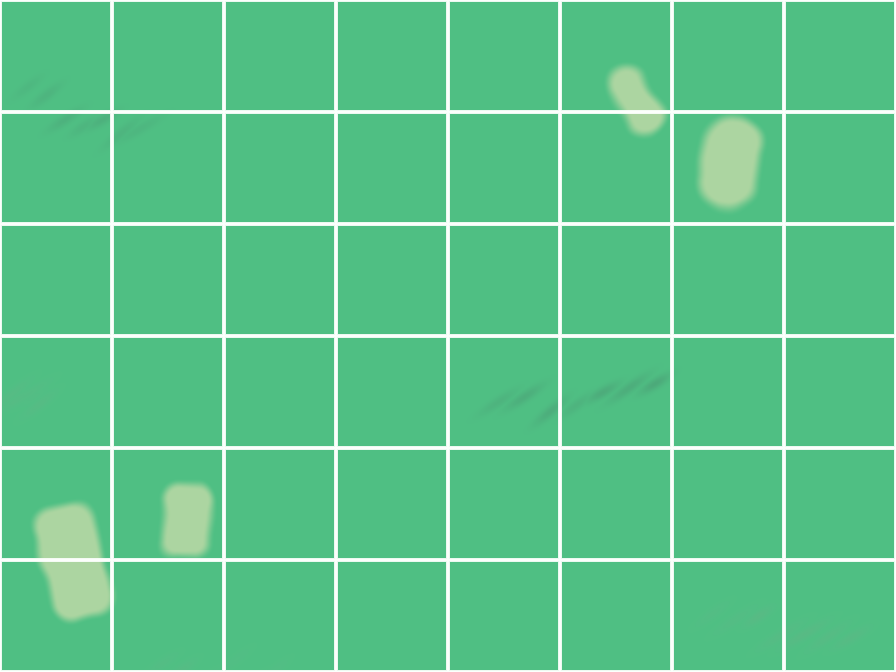
This pattern is drawn by a WebGL 2 fragment shader. Its source:

```glsl
#version 300 es
precision highp float;
// Green square tiles with thin white joints, soft pale stains and faint slanted scuffs.

uniform vec2 u_resolution;
out vec4 fragColor;

const float ROWS = 6.0;
const float JOINT_WIDTH = 0.034;
const vec3 TILE_GREEN = vec3(0.31, 0.75, 0.515);
const vec3 JOINT_WHITE = vec3(0.99, 1.0, 0.99);
const vec3 STAIN_CREAM = vec3(0.675, 0.835, 0.63);
const vec3 SCUFF_PALE = vec3(0.42, 0.69, 0.53);
const vec3 SCUFF_DARK = vec3(0.29, 0.60, 0.45);

// Stains: centre and half size in tiles, then tilt and corner radius
const int STAINS = 4;
const vec4 STAIN_BOX[STAINS] = vec4[](
    vec4(5.68, 5.10, 0.155, 0.32), vec4(6.52, 4.54, 0.255, 0.41),
    vec4(0.65, 0.98, 0.265, 0.51), vec4(1.67, 1.34, 0.22, 0.32));
const vec2 STAIN_FORM[STAINS] = vec2[](
    vec2(0.54, 0.15), vec2(-0.14, 0.24), vec2(0.25, 0.18), vec2(-0.06, 0.14));

// Scuffs: centre, half spread and drift in tiles, then strength
const int SCUFFS = 5;
const int STROKES = 7;
const vec4 SCUFF_PLACE[SCUFFS] = vec4[](
    vec4(0.75, 4.98, 0.50, -0.13), vec4(5.15, 2.46, 0.70, 0.04),
    vec4(6.98, 0.43, 0.62, -0.10), vec4(0.20, 2.40, 0.15, 0.05),
    vec4(1.95, 0.00, 0.50, 0.00));
const float SCUFF_STRENGTH[SCUFFS] = float[](0.55, 0.60, 0.32, 0.28, 0.25);

float hash(vec2 p) {
    return fract(sin(dot(p, vec2(127.1, 311.7))) * 43758.5453);
}

float noise(vec2 p) {
    vec2 i = floor(p);
    vec2 f = fract(p);
    f = f * f * (3.0 - 2.0 * f);
    float low = mix(hash(i), hash(i + vec2(1.0, 0.0)), f.x);
    float high = mix(hash(i + vec2(0.0, 1.0)), hash(i + vec2(1.0, 1.0)), f.x);
    return mix(low, high, f.y);
}

vec2 rotate(vec2 p, float angle) {
    float c = cos(angle);
    float s = sin(angle);
    return vec2(c * p.x + s * p.y, c * p.y - s * p.x);
}

float roundedBox(vec2 p, vec2 halfSize, float radius) {
    vec2 q = abs(p) - halfSize + radius;
    return length(max(q, 0.0)) + min(max(q.x, q.y), 0.0) - radius;
}

// Soft-edged blot with a slightly uneven outline
float stain(vec2 p, vec4 box, vec2 form) {
    float d = roundedBox(rotate(p - box.xy, form.x), box.zw, form.y);
    d += 0.05 * (noise(p * 5.0) - 0.5);
    return 1.0 - smoothstep(-0.055, 0.055, d);
}

// Row of slanted, blurred strokes
float scuff(vec2 p, vec4 place, float seed) {
    float amount = 0.0;
    for (int i = 0; i < STROKES; i++) {
        vec2 key = vec2(float(i), seed);
        float along = 2.0 * float(i) / float(STROKES - 1) - 1.0;
        vec2 centre = place.xy + along * place.zw;
        centre.y += 0.24 * (hash(key + 3.1) - 0.5);
        vec2 q = rotate(p - centre, 0.5 + 0.2 * hash(key + 5.7));
        q /= vec2(0.14 + 0.10 * hash(key + 8.3), 0.045);
        float weight = mix(0.35, 1.0, hash(key));
        amount = max(amount, weight * exp(-dot(q, q)));
    }
    return amount;
}

// Joints centred on whole-number coordinates
float joints(vec2 p, float pixel) {
    vec2 toLine = abs(fract(p + 0.5) - 0.5) - 0.5 * JOINT_WIDTH;
    return clamp(0.5 - min(toLine.x, toLine.y) / pixel, 0.0, 1.0);
}

void main() {
    vec2 p = gl_FragCoord.xy / u_resolution.y * ROWS;
    float pixel = ROWS / u_resolution.y;
    vec3 color = TILE_GREEN;

    // Wear on the tiles
    for (int i = 0; i < SCUFFS; i++) {
        float strength = SCUFF_STRENGTH[i];
        vec3 tone = mix(SCUFF_PALE, SCUFF_DARK, smoothstep(0.3, 0.55, strength));
        color = mix(color, tone, strength * scuff(p, SCUFF_PLACE[i], float(i)));
    }
    for (int i = 0; i < STAINS; i++) {
        color = mix(color, STAIN_CREAM, stain(p, STAIN_BOX[i], STAIN_FORM[i]));
    }

    // Clean joints on top
    color = mix(color, JOINT_WHITE, joints(p, pixel));
    fragColor = vec4(color, 1.0);
}
```
